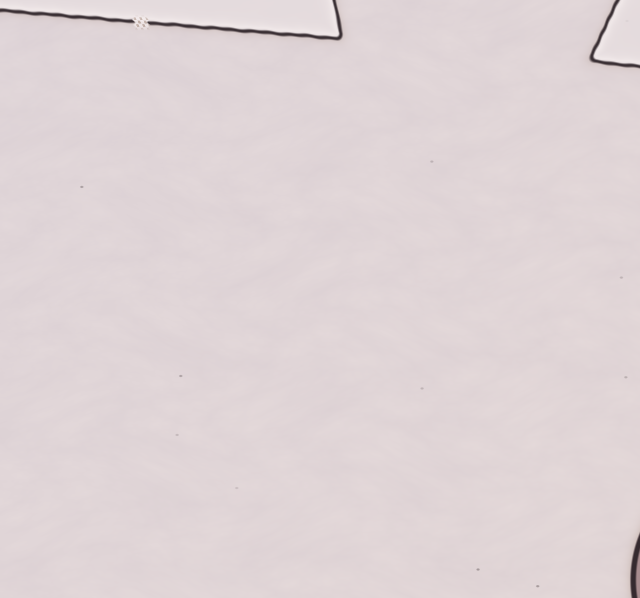
Give the GLSL for this texture, as a Shadertoy shader.

```glsl
const vec3 PAPER = vec3(0.876, 0.832, 0.841);
const vec3 TAB_PAPER = vec3(0.900, 0.865, 0.872);
const vec3 HIGHLIGHT = vec3(0.955, 0.925, 0.925);
const vec3 CUT_INK = vec3(0.17, 0.13, 0.15);
const vec3 SHADOW = vec3(0.73, 0.65, 0.61);
const vec3 DISC_FILL = vec3(0.66, 0.55, 0.56);
const vec3 MOTTLE_TINT = vec3(1.0, 1.05, 0.75);
const float CUT_WIDTH = 0.0027;      // half width of a cut line
const float SOFTNESS = 0.0022;
const float MOTTLE = 0.034;
const float SPECK_CHANCE = 0.07;

// Positions in canvas heights
const vec2 LEFT_START = vec2(-0.01, 0.9835);
const vec2 LEFT_CORNER = vec2(0.5728, 0.9350);
const vec2 LEFT_TOP = vec2(0.5590, 1.0);
const vec2 RIGHT_TOP = vec2(1.0335, 1.0);
const vec2 RIGHT_CORNER = vec2(0.9845, 0.8985);
const vec2 RIGHT_END = vec2(1.0726, 0.8880);
const vec2 NICK = vec2(0.2360, 0.9620);
const vec2 DISC_CENTER = vec2(1.2590, 0.0300);
const float DISC_RADIUS = 0.2040;

vec2 hash2(vec2 c) {
    return fract(sin(vec2(dot(c, vec2(127.1, 311.7)), dot(c, vec2(269.5, 183.3)))) * 4375.85);
}

// Distance to the nearest scattered feature point
float cellular(vec2 p) {
    vec2 cell = floor(p), f = fract(p);
    float nearest = 2.0;
    for (int y = -1; y <= 1; y++)
    for (int x = -1; x <= 1; x++) {
        vec2 o = vec2(x, y);
        nearest = min(nearest, length(o + hash2(cell + o) - f));
    }
    return nearest;
}

// Horizontal paper fibres, centred near zero
float fibres(vec2 p) {
    float sum = 0.0, amp = 0.5;
    vec2 q = p * vec2(9.0, 17.0);
    q += 0.35 * sin(q.yx * 1.7 + vec2(0.0, 2.0));
    for (int i = 0; i < 4; i++) {
        sum += amp * (cellular(q) - 0.48);
        q = mat2(0.98, -0.09, 0.09, 0.98) * q * 2.1 + 7.3;
        amp *= 0.62;
    }
    return sum;
}

// Signed distance to a line, positive on its right
float lineSide(vec2 p, vec2 a, vec2 b) {
    vec2 d = normalize(b - a);
    return (p.x - a.x) * d.y - (p.y - a.y) * d.x;
}

// Corner of a tab, negative inside
float tabDistance(vec2 p, vec2 a, vec2 corner, vec2 b, float radius) {
    vec2 e = vec2(lineSide(p, a, corner), lineSide(p, corner, b)) + radius;
    return length(max(e, 0.0)) + min(max(e.x, e.y), 0.0) - radius;
}

float cutMask(float d, float halfWidth) {
    return 1.0 - smoothstep(halfWidth - SOFTNESS, halfWidth + SOFTNESS, abs(d));
}

// Raised sheet: fill, inner highlight, outer shadow and dark cut
vec3 drawTab(vec3 col, float d, float cutKeep) {
    float inside = 1.0 - smoothstep(-SOFTNESS, SOFTNESS, d);
    col = mix(col, TAB_PAPER, inside * 0.8);
    col = mix(col, HIGHLIGHT, inside * exp(-abs(d + 0.007) / 0.007) * 0.75);
    col = mix(col, SHADOW, (1.0 - inside) * exp(-max(d, 0.0) / 0.006) * 0.5);
    return mix(col, CUT_INK, cutMask(d, CUT_WIDTH) * cutKeep * 0.92);
}

void mainImage(out vec4 fragColor, in vec2 fragCoord) {
    vec2 p = fragCoord / iResolution.y;

    // Paper and fibres
    float grain = fibres(p);
    vec3 col = PAPER + vec3(0.004, 0.002, -0.003) * (p.x - p.y);
    col -= MOTTLE * grain * MOTTLE_TINT;

    // Sparse dark specks
    vec2 grid = p * 12.0, cell = floor(grid);
    vec2 spot = hash2(cell + 41.0), pick = hash2(cell + 9.0);
    vec2 offset = (fract(grid) - 0.2 - 0.6 * spot) * vec2(0.7, 1.0);
    float speck = step(pick.x, SPECK_CHANCE) * (1.0 - smoothstep(0.008, 0.035, length(offset)));
    col -= 0.16 * speck * (0.5 + pick.y);

    // Two tabs, the left one held by an uncut nick
    float waver = 0.0005 * (sin(p.x * 90.0) + sin(p.x * 211.0 + p.y * 160.0));
    float leftTab = tabDistance(p, LEFT_START, LEFT_CORNER, LEFT_TOP, 0.010) + waver;
    float rightTab = tabDistance(p, RIGHT_TOP, RIGHT_CORNER, RIGHT_END, 0.011) + waver;
    vec2 n = p - NICK;
    float nickEdge = abs(n.x + 0.2 * n.y) + 0.0015 * sin(p.y * 700.0);
    float cutKeep = smoothstep(0.009, 0.014, nickEdge);
    col = drawTab(col, leftTab, cutKeep);
    col = drawTab(col, rightTab, 1.0);

    // Torn fibres at the nick
    float torn = (1.0 - cutKeep) * (1.0 - smoothstep(0.005, 0.014, abs(n.y)));
    float shred = sin(n.x * 620.0 + n.y * 260.0) * sin(n.y * 520.0 + 1.0);
    col = mix(col, mix(SHADOW, HIGHLIGHT, smoothstep(-0.7, 0.2, shred)), torn * 0.75);

    // Disc with a heavy dark rim
    float disc = length(p - DISC_CENTER) - DISC_RADIUS;
    float discInside = 1.0 - smoothstep(-SOFTNESS, SOFTNESS, disc);
    col = mix(col, SHADOW, (1.0 - discInside) * exp(-max(disc, 0.0) / 0.007) * 0.5);
    col = mix(col, DISC_FILL, discInside);
    col = mix(col, CUT_INK, cutMask(disc + 0.004, 0.0045) * 0.92);

    fragColor = vec4(clamp(col, 0.0, 1.0), 1.0);
}
```
